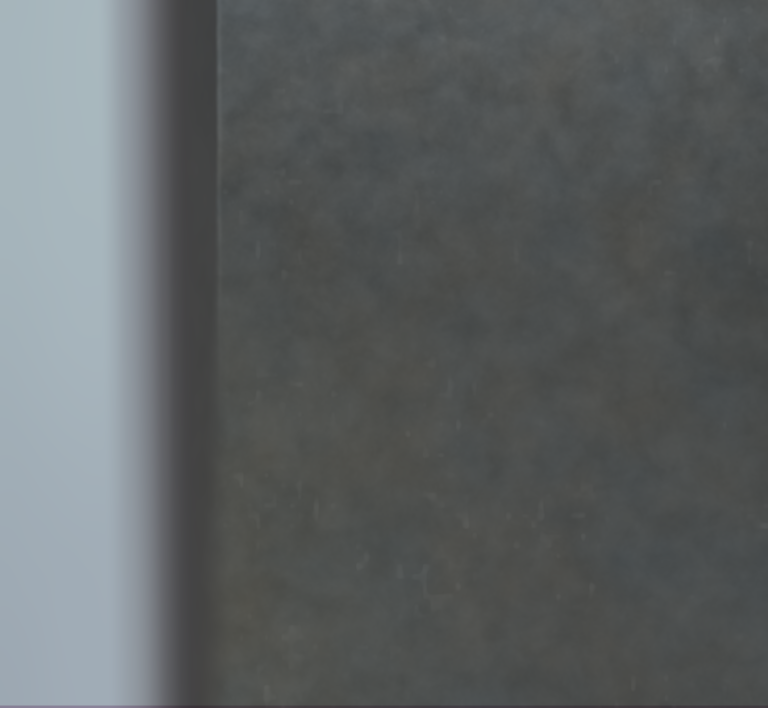
Write a Shadertoy shader that draws this texture.

```glsl
float hash(vec2 cell) {
    vec3 q = fract(vec3(cell.xyx) * 0.1031);
    q += dot(q, q.yzx + 33.33);
    return fract((q.x + q.y) * q.z);
}

float valueNoise(vec2 p) {
    vec2 cell = floor(p);
    vec2 f = fract(p);
    f = f * f * (3.0 - 2.0 * f);
    float low = mix(hash(cell), hash(cell + vec2(1.0, 0.0)), f.x);
    float high = mix(hash(cell + vec2(0.0, 1.0)), hash(cell + vec2(1.0)), f.x);
    return mix(low, high, f.y);
}

// Layered noise centred on zero
float fbm(vec2 p, int octaves) {
    float sum = 0.0;
    float weight = 0.5;
    for (int i = 0; i < octaves; i++) {
        sum += weight * (valueNoise(p) - 0.5);
        p = mat2(1.6, 1.2, -1.2, 1.6) * p + 17.3;
        weight *= 0.62;
    }
    return sum;
}

vec3 stoneColor(vec2 uv, vec2 p) {
    // Broad lighting, brightest along the top
    vec3 color = mix(vec3(0.297, 0.306, 0.302), vec3(0.337, 0.352, 0.354),
                     smoothstep(0.62, 1.05, uv.y));
    float lowerLeft = (1.0 - smoothstep(0.3, 0.75, uv.x)) * (1.0 - smoothstep(0.3, 0.75, uv.y));
    color += lowerLeft * vec3(0.014, 0.012, 0.002);
    color -= 0.018 * smoothstep(0.75, 1.05, uv.x) * smoothstep(0.1, 0.6, uv.y);

    // Mottling, from wide clouds to fine grain
    vec2 warp = 0.02 * vec2(fbm(p * 14.0, 2), fbm(p * 14.0 + 41.0, 2));
    float clouds = fbm(p * 7.0 + 5.0, 3);
    float grain = fbm((p + warp) * 30.0, 4);
    float grainGain = mix(0.045, 0.075, smoothstep(0.4, 1.0, uv.y));
    color += 0.028 * clouds + grainGain * grain;

    // Warm and cool stains
    float stain = fbm(p * 9.0 + 83.0, 3);
    color += stain * vec3(0.028, 0.004, -0.022);

    // Sparse pale flecks
    float fleck = smoothstep(0.72, 0.98, valueNoise(p * vec2(85.0, 70.0) + 9.0));
    float patches = smoothstep(0.0, 0.25, fbm(p * 11.0 + 29.0, 3));
    return color + 0.03 * fleck * patches;
}

// Pale panel whose right side rolls softly into shadow
vec3 panelColor(vec2 uv, vec2 p) {
    float x = uv.x - 0.014 * (1.0 - uv.y);
    vec3 pale = mix(vec3(0.615, 0.660, 0.700), vec3(0.650, 0.710, 0.735),
                    smoothstep(0.0, 0.85, uv.y));
    pale += 0.012 * smoothstep(0.0, 0.12, uv.x) + 0.008 * fbm(p * vec2(9.0, 4.0), 3);
    vec3 color = mix(pale, vec3(0.555, 0.585, 0.615), smoothstep(0.125, 0.172, x));
    color = mix(color, vec3(0.420, 0.425, 0.445), smoothstep(0.160, 0.208, x));
    color = mix(color, vec3(0.265, 0.263, 0.268), smoothstep(0.187, 0.238, x));
    // Faint vertical streaks in the rolled edge
    float streak = valueNoise(vec2(p.x * 110.0, p.y * 2.0)) - 0.5;
    return color + 0.014 * streak * smoothstep(0.12, 0.18, x);
}

void mainImage(out vec4 fragColor, in vec2 fragCoord) {
    vec2 uv = fragCoord / iResolution.xy;
    vec2 p = fragCoord / iResolution.y;
    vec3 stone = stoneColor(uv, p);

    // Shadow groove, crisp at the top and softer below
    float softness = mix(0.022, 0.003, smoothstep(0.25, 0.75, uv.y));
    float seam = 0.282 + 0.003 * fbm(vec2(3.0, p.y * 18.0), 3);
    float outside = smoothstep(seam - softness, seam + softness, uv.x);
    vec3 groove = mix(vec3(0.270, 0.268, 0.262), vec3(0.255, 0.260, 0.262), uv.y);
    groove += 0.02 * fbm(p * vec2(40.0, 16.0), 3);
    vec3 color = mix(groove, stone, outside);

    // Thin lit rim beside the groove
    float rim = exp(-pow((uv.x - seam - 0.004) / 0.003, 2.0));
    float rimBreaks = 0.4 + 0.6 * valueNoise(vec2(7.0, p.y * 22.0));
    color += 0.035 * rim * rimBreaks * smoothstep(0.3, 0.75, uv.y);

    // Panel over the groove
    float panelEdge = smoothstep(0.232, 0.258, uv.x - 0.012 * (1.0 - uv.y));
    color = mix(panelColor(uv, p), color, panelEdge);

    // Dark plum line along the base
    float base = 1.0 - smoothstep(0.002, 0.005, uv.y);
    color = mix(color, color * vec3(0.86, 0.76, 0.84), base);

    fragColor = vec4(clamp(color, 0.0, 1.0), 1.0);
}
```
